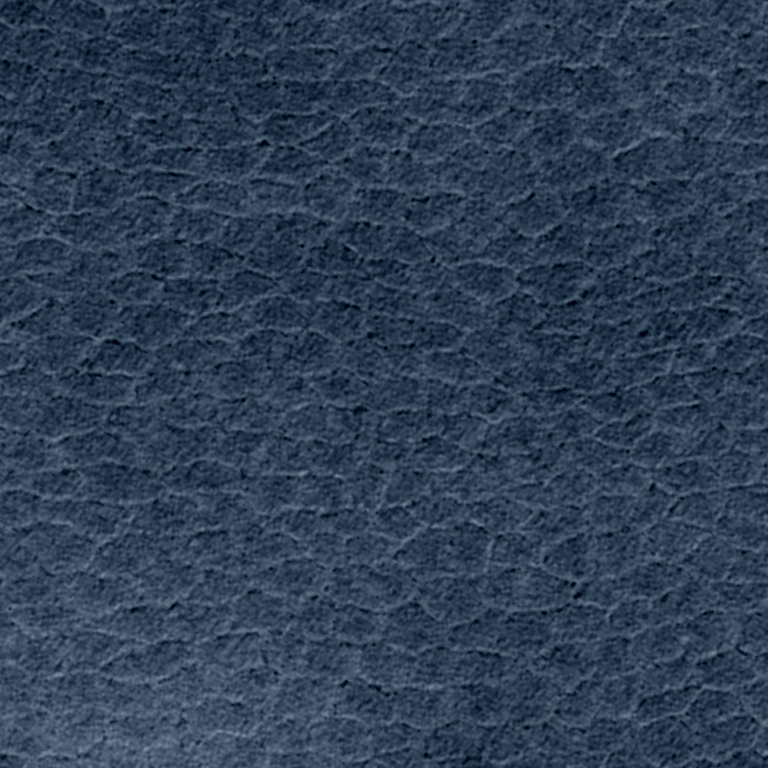
A Shadertoy shader for this texture:

```glsl
// Navy blue leather with flat scale-like cells, pale creases and fine pitted grain.

const vec3 LEATHER_BLUE = vec3(0.177, 0.246, 0.326);
const vec2 CELL_COUNT = vec2(13.5, 23.5);   // cells across and up the canvas
const float CELL_JITTER = 0.62;
const float CREASE_WIDTH = 0.075;           // in cell units
const vec2 SHADOW_OFFSET = vec2(-0.0015, 0.0052);
const float CREASE_LIGHT = 0.105;
const float CREASE_SHADOW = 0.085;
const float CELL_DARKENING = 0.045;
const float GRAIN_FREQUENCY = 205.0;
const float GRAIN_RELIEF = 0.125;
const float GRAIN_SPECKLE = 0.115;
const float PIT_DEPTH = 0.090;
const float BLOTCHES = 0.075;
const float BROAD_SHADING = 0.075;
const mat2 TURN = mat2(0.8, 0.6, -0.6, 0.8);

float hash(vec2 p) {
    vec3 q = fract(vec3(p.xyx) * 0.1031);
    q += dot(q, q.yzx + 33.33);
    return fract((q.x + q.y) * q.z);
}

vec2 hash2(vec2 p) {
    return vec2(hash(p), hash(p + vec2(71.7, 19.3)));
}

float noise(vec2 p) {
    vec2 i = floor(p);
    vec2 f = fract(p);
    f = f * f * (3.0 - 2.0 * f);
    return mix(mix(hash(i), hash(i + vec2(1, 0)), f.x),
               mix(hash(i + vec2(0, 1)), hash(i + vec2(1, 1)), f.x), f.y);
}

vec2 noise2(vec2 p) {
    return vec2(noise(p), noise(p + vec2(43.0, 87.0))) - 0.5;
}

// Bends the cell rows gently and roughens their outlines.
vec2 warp(vec2 p) {
    return p + 0.080 * noise2(p * 3.0 + 5.0)
             + 0.016 * noise2(p * 15.0)
             + 0.007 * noise2(p * 70.0);
}

// Distance to the border between the two nearest staggered cell centres.
float creaseDistance(vec2 p) {
    vec2 q = warp(p) * CELL_COUNT + 40.0;
    vec2 home = floor(q);
    vec2 nearest = vec2(9.0), second = vec2(9.0);
    for (int y = -2; y <= 2; y++) {
        for (int x = -2; x <= 2; x++) {
            vec2 cell = home + vec2(x, y);
            vec2 centre = cell + 0.5 + CELL_JITTER * (hash2(cell) - 0.5);
            centre.x += 0.5 * mod(cell.y, 2.0) - 0.25;
            vec2 d = centre - q;
            if (dot(d, d) < dot(nearest, nearest)) {
                second = nearest;
                nearest = d;
            } else if (dot(d, d) < dot(second, second)) {
                second = d;
            }
        }
    }
    float gap = dot(second, second) - dot(nearest, nearest);
    return gap / (2.0 * max(length(second - nearest), 0.05));
}

float crease(float d) {
    return exp(-d * d / (CREASE_WIDTH * CREASE_WIDTH));
}

// Fine bumps lit from above, mixed with unlit speckle.
float grain(vec2 p) {
    vec2 q = TURN * p * GRAIN_FREQUENCY;
    vec2 lightStep = TURN * vec2(0.35, -0.75);
    float relief = noise(q) - noise(q + lightStep);
    vec2 r = TURN * q * 0.6 + 17.0;
    relief += 0.5 * (noise(r) - noise(r + TURN * lightStep));
    float speckle = noise(q * 1.15 + 60.0) - 0.5;
    return GRAIN_RELIEF * relief + GRAIN_SPECKLE * speckle;
}

// Slow light changes, with a worn pale patch at the lower left.
float broadShade(vec2 p) {
    float clouds = noise(p * 3.4 + 11.0) + 0.7 * noise(p * 8.0) - 0.85;
    vec2 fromWear = (p - vec2(0.15, 0.0)) * vec2(2.2, 6.0);
    float worn = exp(-dot(fromWear, fromWear));
    float dimTop = smoothstep(0.75, 1.0, p.y) * (1.0 - p.x);
    return BROAD_SHADING * (0.75 * clouds + 1.1 * worn - 0.5 * dimTop);
}

void mainImage(out vec4 fragColor, in vec2 fragCoord) {
    vec2 p = fragCoord / iResolution.y;

    // Creases: a broken pale line with a dark groove below it
    float d = creaseDistance(p);
    float groove = crease(creaseDistance(p + SHADOW_OFFSET));
    float wear = mix(0.4, 1.2, noise(p * 24.0 + 7.0)) * mix(0.5, 1.4, noise(p * 120.0));
    float tone = wear * (CREASE_LIGHT * crease(d) - CREASE_SHADOW * groove);
    tone -= CELL_DARKENING * (smoothstep(0.0, 0.38, d) - 0.5);

    // Grain: bumps and scattered dark pits, deeper near the creases
    tone += grain(p);
    float pits = smoothstep(0.62, 0.88, noise(TURN * p * 150.0 + 31.0));
    tone -= PIT_DEPTH * pits * mix(0.6, 1.5, groove);

    // Soft blotches about half a cell wide, then the overall light
    tone += BLOTCHES * (0.6 * noise(p * vec2(28.0, 42.0)) + 0.4 * noise(TURN * p * 75.0) - 0.5);
    tone += broadShade(p);
    fragColor = vec4(clamp(LEATHER_BLUE + tone, 0.0, 1.0), 1.0);
}
```
